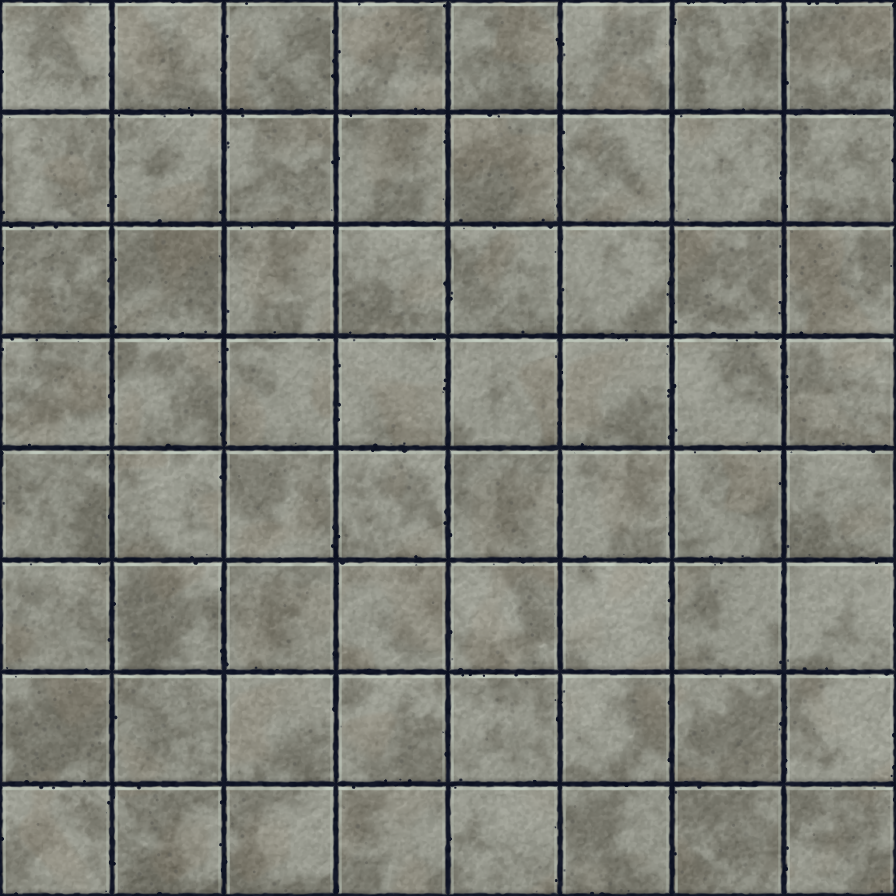
Give the GLSL for this texture, as a three.js fragment shader.

```glsl
varying vec2 vUv;

const float TILES = 8.0;
const float GROUT_HALF = 0.022;
const float SOFT = 0.011;

const vec3 GROUT = vec3(0.06, 0.08, 0.145);
const vec3 STONE = vec3(0.575, 0.582, 0.54);
const vec3 WORN = vec3(0.49, 0.488, 0.445);
const vec3 STAIN = vec3(0.53, 0.50, 0.44);
const vec3 GLAZE = vec3(0.76, 0.80, 0.75);
const vec3 PIT = vec3(0.34, 0.34, 0.32);

vec3 hash3(vec2 p) {
  vec3 q = fract(p.xyx * vec3(0.1031, 0.1030, 0.0973));
  q += dot(q, q.yxz + 33.33);
  return fract((q.xxy + q.yzz) * q.zyx);
}

// Blended cellular noise that wraps once per canvas
float cellNoise(vec2 uv, float period, float seed) {
  vec2 p = uv * period;
  vec2 cell = floor(p);
  float total = 0.0;
  float weights = 0.0;
  for (int y = -1; y <= 1; y++) {
    for (int x = -1; x <= 1; x++) {
      vec2 id = cell + vec2(float(x), float(y));
      vec3 rnd = hash3(mod(id, period) + seed);
      vec2 d = p - id - rnd.xy;
      float w = exp(-5.0 * dot(d, d));
      total += w * rnd.z;
      weights += w;
    }
  }
  return total / weights;
}

// Sparse round specks, one candidate per wrapped cell
float specks(vec2 uv, float period, float density, float seed) {
  vec2 p = uv * period;
  vec2 cell = floor(p);
  float mask = 0.0;
  for (int y = -1; y <= 1; y++) {
    for (int x = -1; x <= 1; x++) {
      vec2 id = cell + vec2(float(x), float(y));
      vec3 rnd = hash3(mod(id, period) + seed);
      float radius = 0.25 + 0.25 * rnd.x;
      float spot = 1.0 - smoothstep(0.1, radius, length(p - id - rnd.xy));
      mask = max(mask, spot * step(rnd.z, density));
    }
  }
  return mask;
}

float mottle(vec2 uv, float seed) {
  float sum = 0.0;
  float amp = 0.5;
  float period = 14.0;
  for (int i = 0; i < 4; i++) {
    sum += amp * (cellNoise(uv, period, seed + float(i) * 17.0) - 0.5);
    amp *= 0.68;
    period *= 2.0;
  }
  return sum;
}

// Thin soft line at a given distance from an edge
float rim(float distanceIn, float center, float width) {
  return 1.0 - smoothstep(0.25 * width, width, abs(distanceIn - center));
}

vec3 stoneFace(vec2 uv, vec2 local, vec3 tileRnd) {
  vec2 shifted = uv + tileRnd.xy;
  float cloud = mottle(shifted, 5.0);
  float stain = cellNoise(shifted, 20.0, 71.0);
  float grain = cellNoise(uv, 256.0, 31.0) - 0.5;
  vec2 lightStep = vec2(-0.0012, 0.0022);
  float relief = cellNoise(uv, 150.0, 43.0) - cellNoise(uv + lightStep, 150.0, 43.0);

  vec3 col = mix(WORN, STONE, smoothstep(-0.22, 0.12, cloud));
  col = mix(col, STAIN, 0.4 * smoothstep(0.55, 0.85, stain));
  col += 0.10 * cloud + 0.07 * grain + 0.07 * relief;
  col += 0.035 * (tileRnd.z - 0.5) + 0.025 * (local.y - 0.5);
  float pits = specks(uv, 120.0, 0.07, 11.0) * smoothstep(0.1, -0.15, cloud);
  return mix(col, PIT, 0.5 * pits);
}

// Bright top edge, fainter sides, shaded bottom
vec3 bevel(vec3 col, vec2 local, float wear) {
  float top = rim(1.0 - local.y, 0.040, 0.023) * 0.95;
  float left = rim(local.x, 0.040, 0.018) * 0.6;
  float right = rim(1.0 - local.x, 0.040, 0.018) * 0.4;
  float shade = 1.0 - smoothstep(0.02, 0.07, local.y);
  col *= 1.0 - 0.15 * shade;
  return mix(col, GLAZE, max(top, max(left, right)) * wear);
}

void main() {
  vec2 grid = vUv * TILES;
  vec2 local = fract(grid);
  vec3 tileRnd = hash3(mod(floor(grid), TILES) + 3.0);

  float wear = mix(0.45, 1.1, cellNoise(vUv, 64.0, 91.0));
  vec3 col = bevel(stoneFace(vUv, local, tileRnd), local, wear);

  // Grout with slightly ragged, chipped borders
  vec2 toEdge = 0.5 - abs(local - 0.5);
  float edge = min(toEdge.x, toEdge.y);
  float ragged = 0.012 * (cellNoise(vUv, 160.0, 57.0) - 0.5);
  float chip = 0.022 * specks(vUv, 128.0, 0.12, 23.0);
  float face = smoothstep(GROUT_HALF - SOFT, GROUT_HALF + SOFT, edge + ragged - chip);
  vec3 joint = GROUT + 0.05 * (cellNoise(vUv, 192.0, 83.0) - 0.5);

  gl_FragColor = vec4(mix(joint, col, face), 1.0);
}
```
